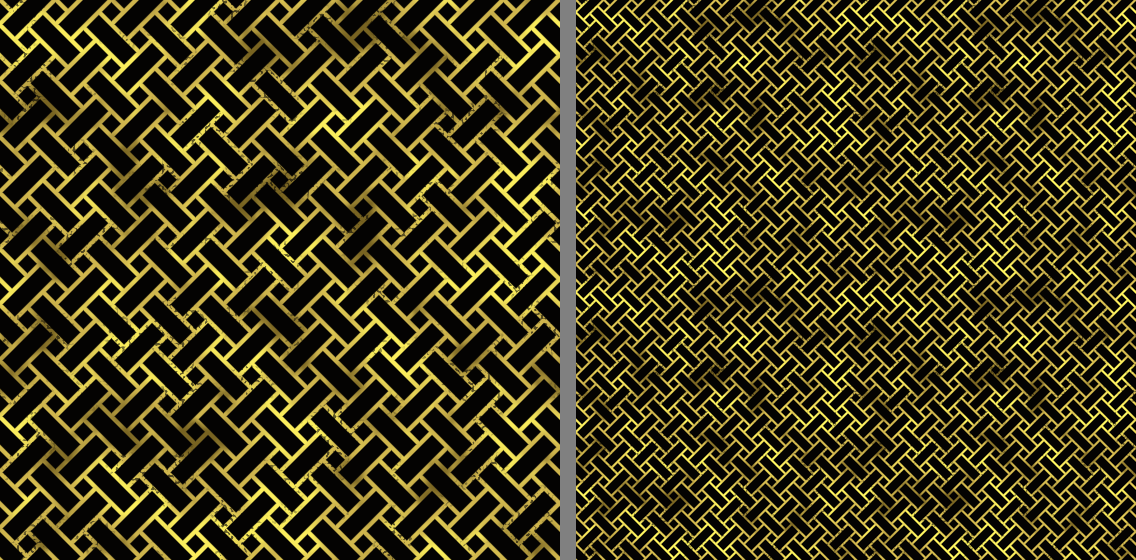
Left: one tile. Right: repeated 2 by 2.
Reproduce this pattern procedurally as a Shadertoy shader.

```glsl
// Diagonal basket weave of gold foil lines on black: bars alternate direction
// around small squares. Lines are bar outlines found by a box distance; the
// foil sheen and its speckled wear come from wrapping gradient noise.

const float REPEATS = 10.0;              // weave repeats across and down
const vec2 PHASE = vec2(-0.01, 0.79);    // centre of one small square, in repeats
const float SQUARE_SIDE = 0.45;          // relative to the spacing of squares
const float LINE_WIDTH = 0.112;

const vec3 BLACK = vec3(0.016, 0.010, 0.008);
const vec3 GOLD_DARK = vec3(0.47, 0.39, 0.13);
const vec3 GOLD_MID = vec3(0.81, 0.71, 0.30);
const vec3 GOLD_BRIGHT = vec3(0.98, 0.93, 0.36);

float hash(vec2 p) {
    vec3 q = fract(p.xyx * 0.1031);
    q += dot(q, q.yzx + 33.33);
    return fract((q.x + q.y) * q.z);
}

// Dot product of a lattice corner's random gradient with the offset from it
float cornerValue(vec2 corner, vec2 offset, float period, float seed) {
    float angle = 6.28319 * hash(mod(corner, period) + seed);
    return dot(vec2(cos(angle), sin(angle)), offset);
}

// Gradient noise, about -0.7 to 0.7, repeating over the unit square
float gradientNoise(vec2 uv, float period, float seed) {
    vec2 p = uv * period;
    vec2 cell = floor(p);
    vec2 f = p - cell;
    vec2 w = f * f * f * (f * (f * 6.0 - 15.0) + 10.0);
    vec2 e = vec2(1.0, 0.0);
    float low = mix(cornerValue(cell, f, period, seed),
                    cornerValue(cell + e.xy, f - e.xy, period, seed), w.x);
    float high = mix(cornerValue(cell + e.yx, f - e.yx, period, seed),
                     cornerValue(cell + e.xx, f - e.xx, period, seed), w.x);
    return mix(low, high, w.y);
}

float boxDistance(vec2 p, vec2 halfSize) {
    vec2 d = abs(p) - halfSize;
    return length(max(d, 0.0)) + min(max(d.x, d.y), 0.0);
}

// Distance to the nearest bar outline; bars sit in a checkerboard of directions
float weaveDistance(vec2 p, float squareSide) {
    vec2 barHalf = 0.5 * vec2(1.0 + squareSide, 1.0 - squareSide);
    vec2 home = floor(p);
    float nearest = 1.0;
    for (int j = -1; j <= 1; j++) {
        for (int i = -1; i <= 1; i++) {
            vec2 cell = home + vec2(i, j);
            bool rising = mod(cell.x + cell.y, 2.0) > 0.5;
            vec2 halfSize = rising ? barHalf : barHalf.yx;
            nearest = min(nearest, abs(boxDistance(p - cell - 0.5, halfSize)));
        }
    }
    return nearest;
}

// Three-step gold ramp
vec3 goldRamp(float t) {
    vec3 lower = mix(GOLD_DARK, GOLD_MID, smoothstep(0.0, 0.5, t));
    return mix(lower, GOLD_BRIGHT, smoothstep(0.5, 1.0, t));
}

vec3 foilColour(vec2 uv) {
    // Broad sheen with smaller ripples
    float sheen = 0.56 + 0.95 * gradientNoise(uv, 7.0, 11.0)
                + 0.50 * gradientNoise(uv, 15.0, 47.0)
                + 0.16 * gradientNoise(uv, 60.0, 83.0);
    vec3 gold = goldRamp(clamp(sheen, 0.0, 1.0));

    // Fine dark specks gathered in worn patches
    float patches = smoothstep(0.02, 0.30, gradientNoise(uv, 11.0, 131.0));
    float specks = smoothstep(0.06, 0.34, gradientNoise(uv, 170.0, 197.0));
    return gold * (1.0 - 0.60 * patches * specks);
}

void mainImage(out vec4 fragColor, in vec2 fragCoord) {
    vec2 uv = fragCoord / iResolution.xy;

    // Turn by 45 degrees so small squares land on whole numbers
    vec2 q = uv * REPEATS - PHASE;
    vec2 woven = vec2(q.x + q.y, q.y - q.x);

    float pixel = 1.41421 * REPEATS / min(iResolution.x, iResolution.y);
    float edge = weaveDistance(woven, SQUARE_SIDE) - 0.5 * LINE_WIDTH;
    float line = 1.0 - smoothstep(-0.8 * pixel, 0.8 * pixel, edge);

    fragColor = vec4(mix(BLACK, foilColour(uv), line), 1.0);
}
```
